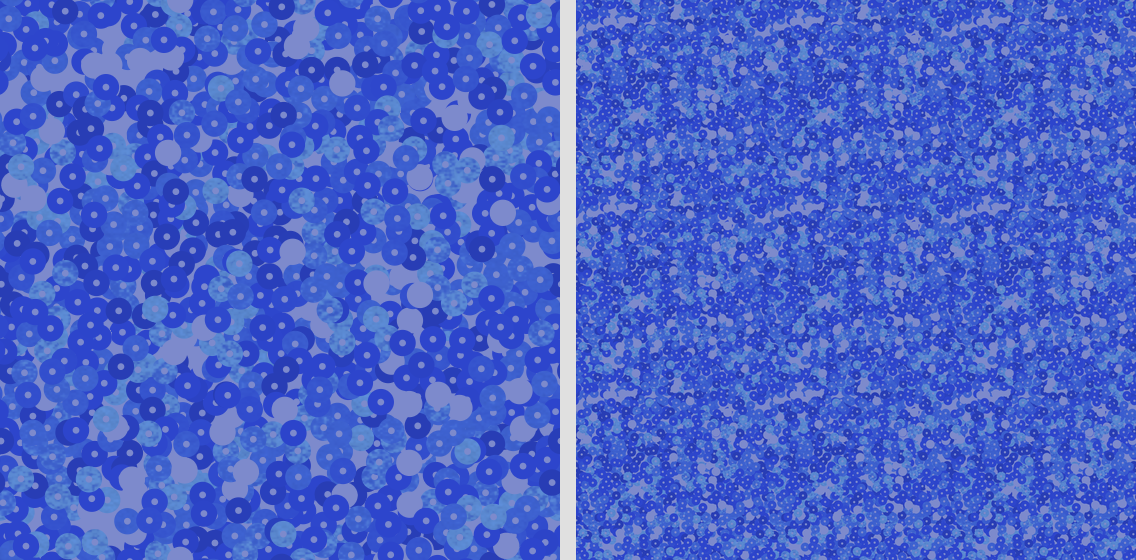
Left: one tile. Right: repeated 3 by 3.
Reproduce this pattern procedurally as a WebGL 2 fragment shader.

```glsl
#version 300 es
precision highp float;

uniform vec2 u_resolution;
out vec4 fragColor;

const float GRID = 32.0;          // discs per side of the tile
const float DISC_RADIUS = 0.0235; // in canvas units
const float HOLE_RADIUS = 0.0060;
const float BARE_SHARE = 0.11;    // discs in the ground colour
const float TONE_GRAIN = 0.30;
const float LIGHT_GRAIN = 0.14;
const vec2 COARSE_GRAIN = vec2(110.0, 150.0);
const vec2 FINE_GRAIN = vec2(210.0, 256.0);
const int MAX_LAYERS = 5;

const vec3 GROUND = vec3(0.49, 0.54, 0.80);
const vec3 NAVY   = vec3(0.155, 0.24, 0.71);
const vec3 ROYAL  = vec3(0.175, 0.27, 0.80);
const vec3 AZURE  = vec3(0.24, 0.38, 0.81);
const vec3 SKY    = vec3(0.35, 0.53, 0.81);

float hash(vec2 p) {
    return fract(sin(dot(p, vec2(127.1, 311.7))) * 43758.5453);
}

// Value noise that wraps over the unit tile
float wrappedNoise(vec2 uv, vec2 period) {
    vec2 p = uv * period;
    vec2 i = floor(p);
    vec2 f = fract(p);
    f = f * f * (3.0 - 2.0 * f);
    vec2 a = mod(i, period);
    vec2 b = mod(i + 1.0, period);
    return mix(mix(hash(a), hash(vec2(b.x, a.y)), f.x),
               mix(hash(vec2(a.x, b.y)), hash(b), f.x), f.y);
}

// Dark to light ramp; the paler the disc, the stronger its grain
vec3 discColor(float tone, float grain) {
    float paleness = smoothstep(0.40, 0.95, tone);
    float t = tone + TONE_GRAIN * grain * paleness;
    vec3 color = mix(NAVY, ROYAL, smoothstep(0.08, 0.22, t));
    color = mix(color, AZURE, smoothstep(0.38, 0.68, t));
    color = mix(color, SKY, smoothstep(0.74, 0.92, t));
    return color * (1.0 + LIGHT_GRAIN * grain * paleness);
}

// 1 inside the circle, 0 outside, one pixel of soft edge
float coverage(float dist, float radius, float pixel) {
    return clamp(0.5 + (radius - dist) / pixel, 0.0, 1.0);
}

// Highest disc below the ceiling that touches this point
// Returns its height (negative if none), distance and cell
float nextDisc(vec2 uv, float ceiling, float pixel, out float dist, out vec2 id) {
    vec2 home = floor(uv * GRID);
    float best = -1.0;
    dist = 1.0;
    id = vec2(0.0);
    for (int y = -1; y <= 1; y++) {
        for (int x = -1; x <= 1; x++) {
            vec2 cell = home + vec2(x, y);
            vec2 key = mod(cell, GRID);
            float height = hash(key + 71.3);
            if (height >= ceiling || height <= best) continue;
            vec2 center = (cell + vec2(hash(key + 11.7), hash(key + 37.1))) / GRID;
            float d = distance(uv, center);
            if (coverage(d, DISC_RADIUS, pixel) > 0.0) {
                best = height;
                dist = d;
                id = key;
            }
        }
    }
    return best;
}

void main() {
    vec2 uv = gl_FragCoord.xy / u_resolution;
    float pixel = 1.0 / min(u_resolution.x, u_resolution.y);
    float grain = 0.5 * (wrappedNoise(uv, COARSE_GRAIN) + wrappedNoise(uv, FINE_GRAIN)) - 0.5;

    // Blend the pile from the top disc downwards
    vec3 color = vec3(0.0);
    float remaining = 1.0;
    float height = 2.0;
    for (int layer = 0; layer < MAX_LAYERS; layer++) {
        float dist;
        vec2 id;
        height = nextDisc(uv, height, pixel, dist, id);
        if (height < 0.0) break;
        bool bare = hash(id + 53.9) < BARE_SHARE;
        vec3 face = bare ? GROUND : discColor(hash(id + 97.5), grain);
        face = mix(face, GROUND, coverage(dist, HOLE_RADIUS, pixel));
        float alpha = coverage(dist, DISC_RADIUS, pixel);
        color += remaining * alpha * face;
        remaining *= 1.0 - alpha;
        if (remaining < 0.01) break;
    }
    fragColor = vec4(color + remaining * GROUND, 1.0);
}
```
